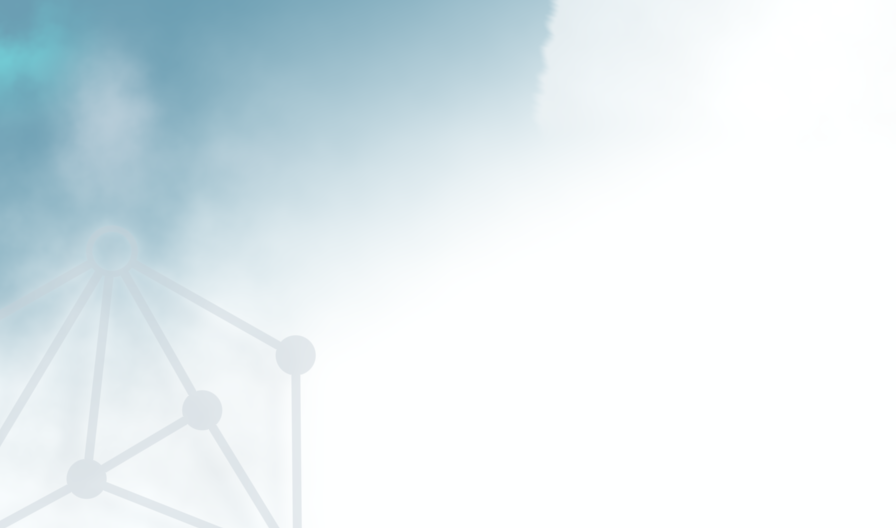
Give the GLSL for this background, as a Shadertoy shader.

```glsl
// Pale teal sky fading to white, with soft clouds and a faint lattice of linked nodes.
#define SKY_DEEP vec3(0.42, 0.62, 0.70)
#define SKY_PALE vec3(0.995, 1.0, 1.0)
#define CYAN_GLOW vec3(0.45, 0.82, 0.85)
#define CLOUD_COLOR vec3(0.92, 0.945, 0.955)
#define WISP_COLOR vec3(0.78, 0.84, 0.88)
#define LINK_COLOR vec3(0.77, 0.81, 0.84)
#define LINK_HALF_WIDTH 0.0085
#define NODE_RADIUS 0.038
#define RING_RADIUS 0.043
#define LINK_OPACITY 0.42
#define SHADOW_OFFSET vec2(-0.04, -0.015)

const int NODE_COUNT = 10;
const int LINK_COUNT = 10;

// Four visible nodes (the first is a ring), then link ends beyond the canvas
const vec2 nodes[NODE_COUNT] = vec2[NODE_COUNT](
    vec2(0.212, 0.524), vec2(0.560, 0.327), vec2(0.383, 0.223), vec2(0.164, 0.093),
    vec2(-0.10, 0.346), vec2(-0.10, 0.003), vec2(-0.10, -0.05),
    vec2(0.515, -0.046), vec2(0.55, -0.05), vec2(0.564, -0.10));
const ivec2 links[LINK_COUNT] = ivec2[LINK_COUNT](
    ivec2(0, 1), ivec2(0, 2), ivec2(0, 3), ivec2(0, 4), ivec2(0, 5),
    ivec2(3, 2), ivec2(3, 6), ivec2(3, 7), ivec2(2, 8), ivec2(1, 9));

float hash(vec2 p) {
    return fract(sin(dot(p, vec2(127.1, 311.7))) * 43758.5453);
}

float noise(vec2 p) {
    vec2 i = floor(p), f = fract(p);
    f = f * f * (3.0 - 2.0 * f);
    return mix(mix(hash(i), hash(i + vec2(1, 0)), f.x),
               mix(hash(i + vec2(0, 1)), hash(i + vec2(1, 1)), f.x), f.y);
}

float fbm(vec2 p) {
    float sum = 0.0, amplitude = 0.5;
    for (int i = 0; i < 5; i++) {
        sum += amplitude * noise(p);
        p = mat2(1.6, 1.2, -1.2, 1.6) * p + 3.7;
        amplitude *= 0.5;
    }
    return sum;
}

float segmentDistance(vec2 p, vec2 a, vec2 b) {
    vec2 ab = b - a;
    return length(p - a - ab * clamp(dot(p - a, ab) / dot(ab, ab), 0.0, 1.0));
}

// Soft elliptical spot
float spot(vec2 p, vec2 center, vec2 radius) {
    vec2 q = (p - center) / radius;
    return exp(-dot(q, q));
}

// Signed distance to links, discs and the ring
float latticeDistance(vec2 p) {
    float d = 10.0;
    for (int i = 0; i < LINK_COUNT; i++)
        d = min(d, segmentDistance(p, nodes[links[i].x], nodes[links[i].y]) - LINK_HALF_WIDTH);
    for (int i = 1; i < 4; i++)
        d = min(d, length(p - nodes[i]) - NODE_RADIUS);
    float ring = length(p - nodes[0]);
    d = max(d, RING_RADIUS - ring);
    return min(d, abs(ring - RING_RADIUS) - 0.006);
}

vec3 skyColor(vec2 p) {
    float detail = fbm(p * 7.0 + 2.0);
    float leftSide = 1.0 - smoothstep(0.1, 0.75, p.x);

    // Diagonal fade from deep to pale
    float diagonal = 0.531 * p.x + 1.0 - p.y;
    diagonal += (detail - 0.48) * (0.05 + 0.28 * leftSide);
    vec3 color = mix(SKY_DEEP, SKY_PALE, smoothstep(0.1, 1.05, diagonal));

    // Cyan corner and wispy clouds on the left
    float glow = spot(p, vec2(0.0, 0.92), vec2(0.13, 0.10));
    color = mix(color, CYAN_GLOW, glow * smoothstep(0.2, 0.6, detail));
    vec2 drift = p + 0.12 * (vec2(fbm(p * 9.0), fbm(p * 9.0 + 20.0)) - 0.48);
    float wisp = 0.75 * spot(drift, vec2(0.21, 0.76), vec2(0.075, 0.12));
    wisp += 0.25 * spot(drift, vec2(0.45, 0.68), vec2(0.13, 0.04));
    color = mix(color, WISP_COLOR, wisp);

    // Bright cloud with a ragged left edge
    float edge = 1.015 + 0.10 * (fbm(vec2(p.y * 11.0, 4.0) + p * 5.0) - 0.48);
    edge += 0.035 * smoothstep(0.88, 1.0, p.y);
    float cloud = smoothstep(0.0, 0.025, p.x - edge);
    float base = 0.73 + 0.10 * (detail - 0.48);
    cloud *= smoothstep(base - 0.03, base + 0.06, p.y);
    vec3 cloudColor = mix(CLOUD_COLOR, SKY_PALE, smoothstep(1.05, 1.55, p.x + 0.4 * (1.0 - p.y)));
    color = mix(color, cloudColor + 0.04 * (detail - 0.48), cloud * 0.88);

    // Grey haze behind the lattice
    float haze = (1.0 - smoothstep(0.45, 0.63, p.x)) * (1.0 - smoothstep(0.15, 0.55, p.y));
    return mix(color, CLOUD_COLOR + 0.12 * (detail - 0.48), 0.6 * haze);
}

void mainImage(out vec4 fragColor, in vec2 fragCoord) {
    vec2 p = fragCoord / iResolution.y;
    float pixel = 1.0 / iResolution.y;
    vec3 color = skyColor(p);

    // Blurred shadow, then pale halo and crisp lattice
    float shadow = 1.0 - smoothstep(-0.01, 0.025, latticeDistance(p - SHADOW_OFFSET));
    color = mix(color, LINK_COLOR, 0.10 * shadow);
    float d = latticeDistance(p);
    color = mix(color, SKY_PALE, 0.15 * exp(-max(d, 0.0) * 70.0));
    color = mix(color, LINK_COLOR, LINK_OPACITY * (1.0 - smoothstep(-pixel, pixel, d)));

    fragColor = vec4(clamp(color, 0.0, 1.0), 1.0);
}
```
